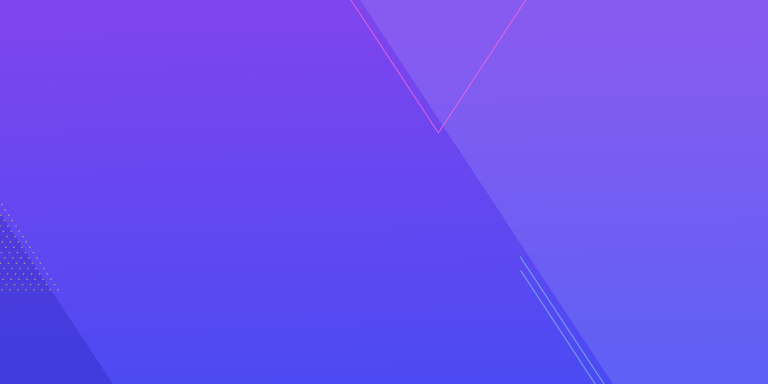
Give the GLSL for this background, as a WebGL 1 fragment shader.

```glsl
precision highp float;
// Violet-to-blue gradient crossed by a pale slanted panel and a dark corner.
// Half-planes share one slope; thin strokes are segment distances, and the
// dots form a skewed lattice aligned with the corner's edge.

uniform vec2 u_resolution;

#define SLOPE 1.52
#define PANEL_X 1.596
#define CORNER_X 0.294
#define PANEL_ALPHA 0.12
#define CORNER_ALPHA 0.18
#define GRADIENT_TOP 0.90
#define GRADIENT_TILT 0.02
#define STROKE_WIDTH 0.0026
#define DOT_RADIUS 0.0021
#define DOT_PITCH vec2(0.0208, 0.0139)
#define DOT_ORIGIN vec2(0.151, 0.245)

const vec3 VIOLET = vec3(0.485, 0.270, 0.935);
const vec3 BLUE = vec3(0.300, 0.290, 0.950);
const vec3 PALE = vec3(0.90, 1.00, 1.00);
const vec3 NAVY = vec3(0.00, 0.00, 0.50);
const vec3 PINK = vec3(0.95, 0.40, 0.86);
const vec3 AQUA = vec3(0.48, 0.72, 0.96);
const vec3 GOLD = vec3(0.88, 0.72, 0.42);

// Signed distance to the slanted line that meets the base at footX
float slantDistance(vec2 p, float footX) {
  return (SLOPE * (p.x - footX) + p.y) / length(vec2(SLOPE, 1.0));
}

float segmentDistance(vec2 p, vec2 a, vec2 b) {
  vec2 ab = b - a;
  return length(p - a - ab * clamp(dot(p - a, ab) / dot(ab, ab), 0.0, 1.0));
}

// Antialiased coverage of the region where d is negative
float fill(float d, float pixel) {
  return clamp(0.5 - d / pixel, 0.0, 1.0);
}

// Share of a pixel covered by a stroke, also when it is thinner than the pixel
float stroke(float d, float pixel) {
  float halfWidth = 0.5 * STROKE_WIDTH;
  float upper = min(d + 0.5 * pixel, halfWidth);
  float lower = max(d - 0.5 * pixel, -halfWidth);
  return clamp((upper - lower) / pixel, 0.0, 1.0);
}

// Dots in rows above DOT_ORIGIN, ending at the slanted edge
float dots(vec2 p, float pixel) {
  vec2 q = p - DOT_ORIGIN;
  q.x += q.y / SLOPE;
  vec2 cell = floor(q / DOT_PITCH + 0.5);
  vec2 offset = q - cell * DOT_PITCH;
  offset.x -= offset.y / SLOPE;
  float inside = step(cell.x, 0.5) * step(-0.5, cell.y);
  return inside * fill(length(offset) - DOT_RADIUS, pixel);
}

void main() {
  float pixel = 1.0 / u_resolution.y;
  vec2 p = gl_FragCoord.xy * pixel;
  p.x += 1.0 - 0.5 * u_resolution.x * pixel;

  // Gradient and slanted planes
  float height = clamp((p.y - GRADIENT_TILT * p.x) / GRADIENT_TOP, 0.0, 1.0);
  vec3 color = mix(BLUE, VIOLET, height);
  color = mix(color, PALE, PANEL_ALPHA * fill(-slantDistance(p, PANEL_X), pixel));
  color = mix(color, NAVY, CORNER_ALPHA * fill(slantDistance(p, CORNER_X), pixel));

  // Pink chevron, mirrored about its tip
  vec2 chevron = vec2(abs(p.x - 1.1415), p.y - 0.654);
  float chevronLine = segmentDistance(chevron, vec2(0.0), vec2(0.4, 0.4 * SLOPE));
  color = mix(color, PINK, 0.85 * stroke(chevronLine, pixel));

  // Parallel aqua strokes beside the panel
  float outer = segmentDistance(p, vec2(1.355, 0.331), vec2(1.573, 0.0));
  float inner = segmentDistance(p, vec2(1.357, 0.294), vec2(1.550, 0.0));
  color = mix(color, AQUA, 0.85 * stroke(min(outer, inner), pixel));

  color = mix(color, GOLD, 0.6 * dots(p, pixel));
  gl_FragColor = vec4(color, 1.0);
}
```
